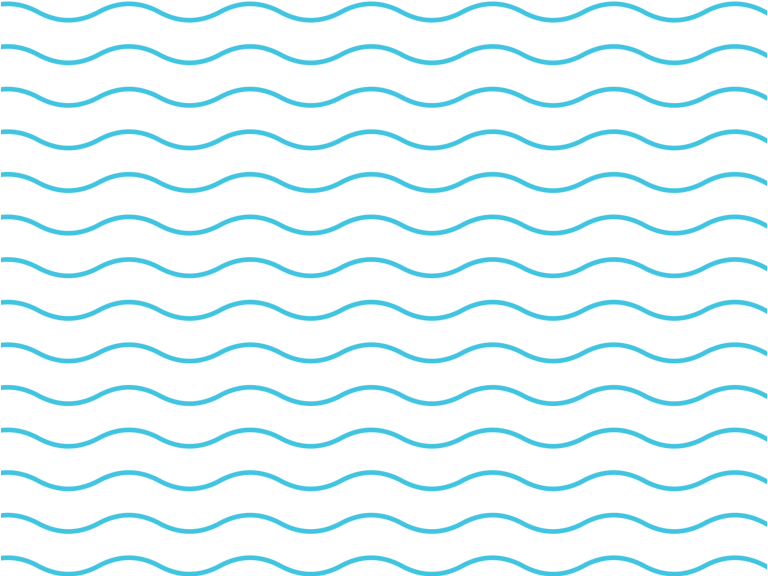
Write a Shadertoy shader that draws this pattern.

```glsl
// Evenly spaced rows of thin turquoise wavy lines on white.

// Lengths are fractions of the canvas height.
const float WAVE_PERIOD = 0.2104;
const float WAVE_AMPLITUDE = 0.0142;
const float FIRST_CREST = 0.0135;
const float ROW_SPACING = 0.07397;
const float BOTTOM_ROW = 0.0175;
const float LINE_WIDTH = 0.0081;
const float EDGE_SOFTNESS = 0.0028;
const float SIDE_MARGIN = 0.0017;
const vec3 PAPER_COLOR = vec3(1.0);
const vec3 LINE_COLOR = vec3(0.25, 0.77, 0.88);

// Alternating parabolic arcs: height in x, slope in y.
vec2 arcWave(float x) {
    float arc = 2.0 * (x - FIRST_CREST) / WAVE_PERIOD + 0.5;
    float side = 1.0 - 2.0 * mod(floor(arc), 2.0);
    float t = 2.0 * fract(arc) - 1.0;
    float height = side * WAVE_AMPLITUDE * (1.0 - t * t);
    float slope = -8.0 * side * WAVE_AMPLITUDE * t / WAVE_PERIOD;
    return vec2(height, slope);
}

// Approximate distance to the centre of the nearest wavy row.
float rowDistance(vec2 p) {
    vec2 wave = arcWave(p.x);
    float row = (p.y - BOTTOM_ROW - wave.x) / ROW_SPACING;
    float gap = abs(row - round(row)) * ROW_SPACING;
    return gap / sqrt(1.0 + wave.y * wave.y);
}

void mainImage(out vec4 fragColor, in vec2 fragCoord) {
    vec2 p = fragCoord / iResolution.y;
    float pixel = 1.0 / iResolution.y;
    float soft = 0.5 * max(EDGE_SOFTNESS, pixel);

    // Line coverage with smooth edges
    float edge = rowDistance(p) - 0.5 * LINE_WIDTH;
    float ink = 1.0 - smoothstep(-soft, soft, edge);

    // Narrow blank margins at both sides
    float aspect = iResolution.x / iResolution.y;
    float inset = min(p.x, aspect - p.x) - SIDE_MARGIN;
    ink *= smoothstep(-0.5 * pixel, 0.5 * pixel, inset);

    fragColor = vec4(mix(PAPER_COLOR, LINE_COLOR, ink), 1.0);
}
```
